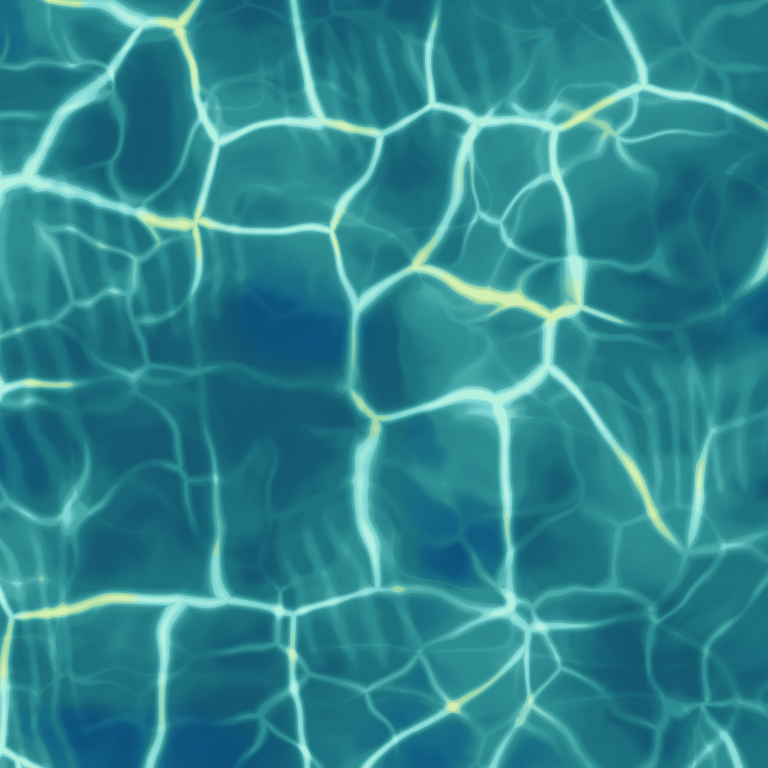
Reproduce this texture procedurally as a three.js fragment shader.

```glsl
// Sunlit pool water: a bright caustic net over mottled teal depths.
#define NET_SCALE 4.7
#define FINE_SCALE 8.5
#define LINE_WIDTH 0.030
#define WARP 0.075
#define GLOW 0.24
#define FINE_LIGHT 0.42
#define FILAMENT_LIGHT 0.27
#define RIPPLE_LIGHT 0.22
#define MOTTLE 0.42
#define WARMTH 0.75

varying vec2 vUv;

vec2 hash2(vec2 p) {
  vec2 q = vec2(dot(p, vec2(127.1, 311.7)), dot(p, vec2(269.5, 183.3)));
  return fract(sin(q) * 43758.5);
}

float noise(vec2 p) {
  vec2 i = floor(p), f = fract(p);
  f = f * f * f * (f * (f * 6.0 - 15.0) + 10.0);
  float low = mix(hash2(i).x, hash2(i + vec2(1.0, 0.0)).x, f.x);
  float high = mix(hash2(i + vec2(0.0, 1.0)).x, hash2(i + 1.0).x, f.x);
  return mix(low, high, f.y);
}

float fbm(vec2 p) {
  float sum = 0.0, amp = 0.5;
  for (int i = 0; i < 4; i++) {
    sum += amp * noise(p);
    p = mat2(1.6, 1.2, -1.2, 1.6) * p + 7.3;
    amp *= 0.5;
  }
  return sum / 0.9375;
}

vec2 warp(vec2 p, float frequency) {
  return vec2(noise(p * frequency + 3.1), noise(p * frequency + 41.7)) - 0.5;
}

// Distance to the nearest Voronoi cell border, in cell units.
float cellBorder(vec2 p) {
  vec2 cell = floor(p), f = fract(p), nearest = vec2(0.0);
  float best = 8.0;
  for (int y = -1; y <= 1; y++)
  for (int x = -1; x <= 1; x++) {
    vec2 o = vec2(float(x), float(y));
    vec2 r = o + hash2(cell + o) - f;
    if (dot(r, r) < best) { best = dot(r, r); nearest = r; }
  }
  float border = 8.0;
  for (int y = -2; y <= 2; y++)
  for (int x = -2; x <= 2; x++) {
    vec2 o = vec2(float(x), float(y));
    vec2 r = o + hash2(cell + o) - f;
    vec2 gap = r - nearest;
    if (dot(gap, gap) > 0.0001)
      border = min(border, dot(0.5 * (r + nearest), normalize(gap)));
  }
  return border;
}

float line(float d, float width) {
  return exp(-d * d / (width * width));
}

// Thin curved strands along a level of smooth noise.
float filament(vec2 p) {
  float n = noise(p) - 0.5;
  return exp(-abs(n) * 26.0) + 0.3 * exp(-abs(n + 0.09) * 30.0);
}

vec3 waterRamp(float t) {
  vec3 c = mix(vec3(0.075, 0.35, 0.445), vec3(0.11, 0.45, 0.50), smoothstep(0.0, 0.26, t));
  c = mix(c, vec3(0.17, 0.55, 0.57), smoothstep(0.26, 0.50, t));
  c = mix(c, vec3(0.28, 0.66, 0.66), smoothstep(0.50, 0.75, t));
  c = mix(c, vec3(0.49, 0.84, 0.83), smoothstep(0.75, 1.02, t));
  return mix(c, vec3(0.70, 0.94, 0.88), smoothstep(1.02, 1.45, t));
}

void main() {
  vec2 p = vUv;
  vec2 bent = p + WARP * warp(p, 5.0) + 0.022 * warp(p, 15.0);
  vec2 choppy = p + 0.09 * warp(p + 2.0, 7.0) + 0.025 * warp(p, 22.0);

  // Main net: strength and width vary along the strands.
  float d = cellBorder(bent * NET_SCALE + 5.0);
  float strength = mix(0.22, 1.0, smoothstep(0.25, 0.62, noise(p * 5.5 + 17.0)));
  float width = LINE_WIDTH * mix(0.75, 1.5, noise(p * 9.0 + 31.0));
  float net = strength * (0.85 * line(d, width) + GLOW * exp(-d / 0.11));

  // Finer broken net, gathered in choppy patches.
  float patches = smoothstep(0.38, 0.68, noise(p * 3.2 + 8.6));
  float df = cellBorder(choppy * FINE_SCALE + 23.0);
  float fine = FINE_LIGHT * mix(0.25, 1.0, patches) * line(df, 0.055);
  fine *= smoothstep(0.25, 0.65, noise(p * 11.0 + 53.0)) + 0.2;

  // Faint folded veils and short parallel ripples.
  float veil = filament(choppy * 5.0 + 61.0) + 0.6 * filament(bent * vec2(7.0, 11.0) + 19.0);
  veil *= FILAMENT_LIGHT * smoothstep(0.25, 0.70, noise(p * 6.0 + 77.0));
  float ripple = pow(0.5 + 0.5 * sin(dot(bent, vec2(165.0, 30.0))), 2.0);
  ripple *= RIPPLE_LIGHT * smoothstep(0.62, 0.82, noise(p * 4.5 + 91.0));

  // Mottled depth below the light.
  float depth = MOTTLE * smoothstep(0.28, 0.78, fbm(choppy * 6.0 + 11.0));
  float grain = 0.13 * (fbm(choppy * vec2(24.0, 30.0)) - 0.5);
  float light = 0.01 + depth + grain + net + fine + veil + ripple;

  // Blue hollows and warm glints on the crests.
  vec3 color = waterRamp(light);
  float hollow = smoothstep(0.60, 0.85, noise(p * 5.0 + 37.0)) * (1.0 - smoothstep(0.1, 0.5, light));
  color += hollow * vec3(-0.03, -0.03, 0.04);
  float glint = smoothstep(0.58, 0.80, noise(p * 13.0 + 29.0)) * smoothstep(0.75, 1.1, light);
  color += WARMTH * glint * vec3(0.16, 0.0, -0.24);
  gl_FragColor = vec4(color, 1.0);
}
```
